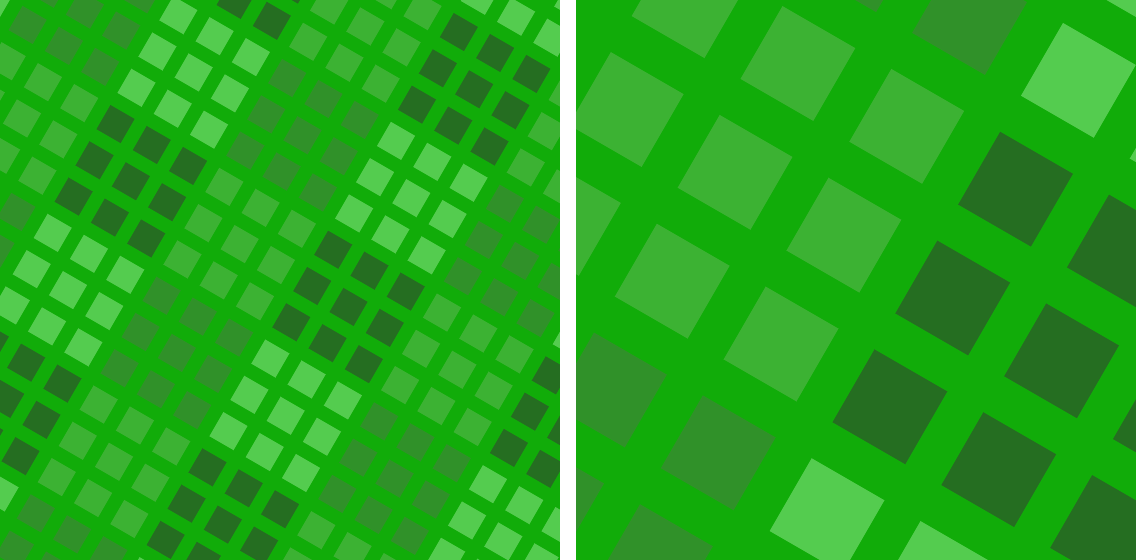
Left: the whole. Right: its middle third, enlarged.
Give the GLSL for this pattern, as a Shadertoy shader.

```glsl
// Tilted lattice of small squares on a green ground, coloured in 3 by 3 blocks.
// The canvas is turned 30 degrees into lattice space; a box distance draws
// each square, and the parity of its block picks one of four shades.

const float PITCH = 0.0748; // lattice spacing, in canvas heights

// Signed distance to an axis-aligned square
float squareDistance(vec2 p, float halfSide) {
    vec2 d = abs(p) - halfSide;
    return length(max(d, 0.0)) + min(max(d.x, d.y), 0.0);
}

// Shade of a block from its parity across and down
vec3 blockColor(vec2 parity) {
    vec3 evenRow = mix(vec3(0.33, 0.80, 0.31), vec3(0.19, 0.57, 0.16), parity.x);
    vec3 oddRow = mix(vec3(0.145, 0.43, 0.13), vec3(0.235, 0.70, 0.20), parity.x);
    return mix(evenRow, oddRow, parity.y);
}

void mainImage(out vec4 fragColor, in vec2 fragCoord) {
    // Lattice space: x runs down to the right, y down to the left
    vec2 p = fragCoord / iResolution.y - vec2(0.3185, 0.9728);
    float c = cos(radians(30.0)), s = sin(radians(30.0));
    vec2 q = vec2(dot(p, vec2(c, -s)), dot(p, vec2(-s, -c))) / PITCH;

    // Nearest square and the block of three by three it belongs to
    vec2 cell = floor(q + 0.5);
    vec2 parity = mod(floor((cell + 0.5) / 3.0), 2.0);

    // Edge smoothed over one pixel
    float pixel = 1.0 / (iResolution.y * PITCH);
    float dist = squareDistance(q - cell, 0.335);
    float cover = 1.0 - smoothstep(-0.5 * pixel, 0.5 * pixel, dist);

    vec3 ground = vec3(0.067, 0.675, 0.035);
    fragColor = vec4(mix(ground, blockColor(parity), cover), 1.0);
}
```
